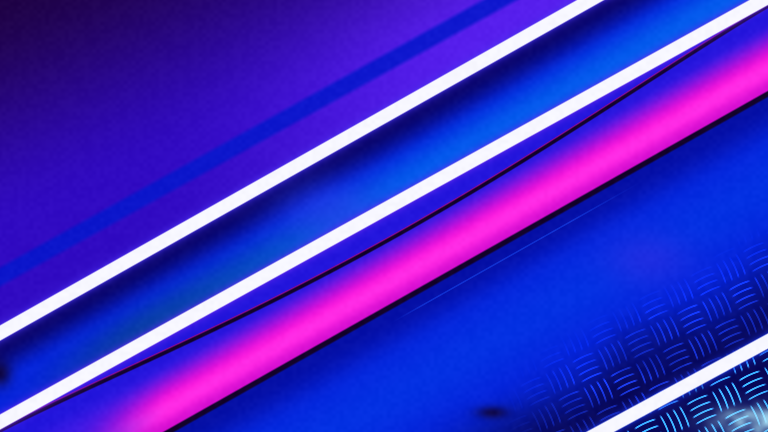
This background is drawn by a Shadertoy shader. Its source:

```glsl
// Lines as (slope, height at x = 0), in canvas heights
const vec2 UPPER_TUBE = vec2(0.564, 0.229);
const vec2 MIDDLE_TUBE = vec2(0.553, 0.023);
const vec2 LOWER_TUBE = vec2(0.542, -0.753);
const vec2 SHADOW_STRIPE = vec2(0.554, 0.359);
const vec2 PANEL_EDGE = vec2(0.564, -0.2155);
const float TUBE_RADIUS = 0.0155;
const float CABLE_RADIUS = 0.0042;
const float CABLE_SAG = 0.056;
const float PLATE_SCALE = 15.0;

const vec3 WHITE = vec3(0.97, 0.97, 1.0);
const vec3 INK = vec3(0.07, 0.01, 0.16);
const vec3 NAVY = vec3(0.035, 0.02, 0.42);
const vec3 BLUE = vec3(0.02, 0.14, 0.86);
const vec3 AZURE = vec3(0.01, 0.36, 0.93);
const vec3 TEAL = vec3(0.03, 0.24, 0.62);
const vec3 INDIGO = vec3(0.19, 0.04, 0.76);
const vec3 VIOLET = vec3(0.34, 0.12, 0.93);
const vec3 MAGENTA = vec3(1.0, 0.04, 0.84);

float hash(vec2 p) {
    return fract(sin(dot(p, vec2(127.1, 311.7))) * 43758.545);
}

float noise(vec2 p) {
    vec2 i = floor(p), f = fract(p);
    f = f * f * (3.0 - 2.0 * f);
    return mix(mix(hash(i), hash(i + vec2(1, 0)), f.x),
               mix(hash(i + vec2(0, 1)), hash(i + vec2(1, 1)), f.x), f.y);
}

// Signed distance, positive above the line
float above(vec2 p, vec2 line) {
    return (p.y - line.x * p.x - line.y) * inversesqrt(1.0 + line.x * line.x);
}

float fall(float a, float b, float x) { return 1.0 - smoothstep(a, b, x); }

float spot(vec2 p, vec2 center, vec2 size) {
    vec2 q = (p - center) / size;
    return exp(-dot(q, q));
}

// Raised ribs in alternating directions
float treadPlate(vec2 p) {
    vec2 q = mat2(0.91, -0.42, 0.42, 0.91) * p * PLATE_SCALE;
    vec2 cell = floor(q), f = fract(q) - 0.5;
    if (mod(cell.x + cell.y, 2.0) > 0.5) f = vec2(-f.y, f.x);
    float rib = abs(fract(f.y * 4.0 + 0.8 * f.x * f.x) - 0.5);
    return fall(0.06, 0.2, rib) * fall(0.3, 0.44, abs(f.x)) * fall(0.38, 0.48, abs(f.y));
}

vec3 upperWall(vec2 p) {
    vec3 col = mix(INDIGO, VIOLET, smoothstep(0.3, 1.15, p.x));
    col = mix(col, INDIGO, 0.7 * smoothstep(0.02, 0.35, above(p, SHADOW_STRIPE)));
    float corner = smoothstep(0.45, 1.05, p.y - 0.42 * p.x);
    col = mix(col, vec3(0.12, 0.01, 0.26), corner);
    float stripe = fall(0.012, 0.026, abs(above(p, SHADOW_STRIPE)));
    return mix(col, vec3(0.03, 0.09, 0.8), 0.9 * stripe);
}

vec3 channel(vec2 p) {
    float depth = -above(p, UPPER_TUBE);
    vec3 lit = mix(TEAL, AZURE, smoothstep(0.2, 1.0, p.x));
    vec3 col = mix(NAVY, BLUE, smoothstep(0.03, 0.11, depth));
    col = mix(col, lit, smoothstep(0.07, 0.16, depth) * smoothstep(0.0, 0.35, p.x));
    col = mix(col, vec3(0.16, 0.25, 0.92), 0.6 * spot(p, vec2(0.77, 0.51), vec2(0.12, 0.07)));
    return mix(col, INK, 0.8 * spot(p, vec2(0.0, 0.135), vec2(0.025, 0.03)));
}

vec3 glowingPanel(vec2 p) {
    float rise = above(p, PANEL_EDGE);
    vec3 col = mix(vec3(0.13, 0.08, 0.86), VIOLET, 0.5 * fall(0.1, 0.16, rise));
    float pink = fall(0.055, 0.137, rise) * smoothstep(0.14, 0.4, p.x);
    col = mix(col, MAGENTA, pink);
    col = mix(col, vec3(0.72, 0.05, 0.8), 0.55 * fall(0.006, 0.04, rise));
    return col + vec3(0.0, 0.13, 0.06) * pink * exp(-pow((rise - 0.045) / 0.025, 2.0));
}

vec3 lowerPlate(vec2 p) {
    float depth = -above(p, PANEL_EDGE);
    float rise = above(p, LOWER_TUBE);
    vec3 col = mix(vec3(0.02, 0.06, 0.65), BLUE, smoothstep(0.02, 0.12, depth));
    col = mix(col, vec3(0.01, 0.21, 0.9), 0.7 * fall(0.0, 0.13, abs(depth - 0.19)));
    // Faint seam beside the panel
    float seam = fall(0.0005, 0.003, abs(depth - 0.037));
    col += vec3(0.04, 0.12, 0.15) * seam * smoothstep(0.9, 1.0, p.x) * fall(1.3, 1.5, p.x);
    col = mix(col, vec3(0.18, 0.17, 0.88), 0.6 * spot(p, vec2(1.5, 0.4), vec2(0.1, 0.06)));
    // Shaded, ribbed corner
    float shade = fall(0.04, 0.25, rise + 0.04 * noise(p * 9.0)) * smoothstep(0.85, 1.3, p.x);
    col = mix(col, vec3(0.03, 0.02, 0.3), 0.93 * shade);
    float ribs = treadPlate(p) * smoothstep(1.15, 1.4, p.x) * fall(0.12, 0.25, rise);
    col += ribs * vec3(0.06, 0.15, 0.42) * (0.4 + noise(p * 18.0));
    float below = fall(-0.03, 0.0, rise);
    col += below * ribs * vec3(0.15, 0.55, 0.4);
    float glint = spot(p, vec2(1.75, 0.025), vec2(0.1, 0.035)) * below;
    col = mix(col, vec3(0.7, 0.93, 1.0), glint * (0.35 + 0.65 * noise(p * 45.0)));
    return mix(col, INK, 0.75 * spot(p, vec2(1.14, 0.045), vec2(0.035, 0.014)));
}

void addTube(inout vec3 col, vec2 p, vec2 line, vec3 halo, float aa) {
    float d = abs(above(p, line)) - TUBE_RADIUS;
    col = mix(col, halo, 0.65 * exp(-max(d, 0.0) / 0.007));
    col = mix(col, WHITE, fall(-aa, aa, d));
}

void mainImage(out vec4 fragColor, in vec2 fragCoord) {
    vec2 p = fragCoord / iResolution.y;
    float aa = 1.0 / iResolution.y;

    // Stacked surfaces
    float edge = above(p, PANEL_EDGE);
    vec3 col = mix(lowerPlate(p), glowingPanel(p), smoothstep(-aa, aa, edge));
    col = mix(col, INK, fall(0.003, 0.009, abs(edge + 0.004)));
    col = mix(col, channel(p), smoothstep(-aa, aa, above(p, MIDDLE_TUBE)));
    col = mix(col, upperWall(p), smoothstep(-aa, aa, above(p, UPPER_TUBE)));

    // Sagging cable with a pink rim
    float sag = 0.02 + CABLE_SAG * pow(max(sin(1.767 * p.x), 0.0), 1.3);
    float cable = above(p, MIDDLE_TUBE - vec2(0.0, sag));
    col = mix(col, vec3(0.65, 0.03, 0.55), 0.85 * fall(0.001, 0.004, abs(cable - CABLE_RADIUS)));
    col = mix(col, INK, fall(-aa, aa, abs(cable) - CABLE_RADIUS));

    // Neon tubes
    addTube(col, p, UPPER_TUBE, vec3(0.3, 0.2, 0.95), aa);
    addTube(col, p, MIDDLE_TUBE, vec3(0.4, 0.16, 0.95), aa);
    addTube(col, p, LOWER_TUBE, vec3(0.1, 0.2, 0.9), aa);

    col += 0.02 * (noise(p * 110.0) - 0.5);
    fragColor = vec4(clamp(col, 0.0, 1.0), 1.0);
}
```
